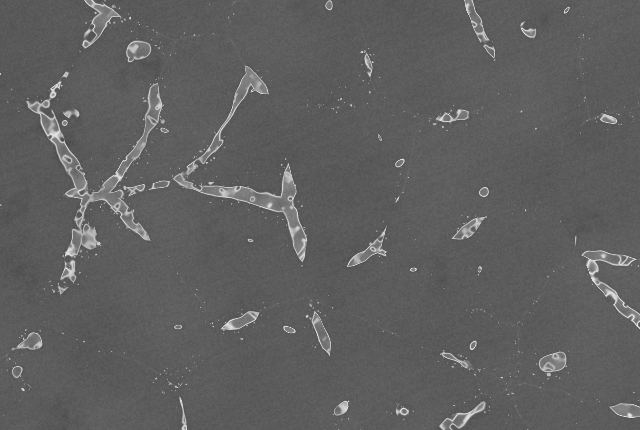
This texture is drawn by a WebGL 1 fragment shader. Its source:

```glsl
precision highp float;
// Electron micrograph of a grey alloy: pale, bright-rimmed precipitates grow
// along the warped edges of Voronoi grains, with spongy islands, small oval
// grains and swarms of fine specks over a softly mottled, grainy matrix.

uniform vec2 u_resolution;

// Tones
const float MATRIX_TONE = 0.361;
const float FILL_TONE = 0.465;
const float RIM_TONE = 0.80;
const float SPECK_TONE = 0.72;
const float GRAIN_CONTRAST = 0.046;
const float MOTTLE_CONTRAST = 0.05;
// Sizes, in canvas heights
const float GRAIN_SIZE = 0.29;
const float MAX_HALF_WIDTH = 0.015;
const float RIM_WIDTH = 0.0017;
const float HALO_WIDTH = 0.004;
// Share of the grain edges left without precipitate
const float BARE_LEVEL = 0.61;

vec2 hash2(vec2 p) {
  vec3 q = fract(p.xyx * vec3(0.1031, 0.1030, 0.0973));
  q += dot(q, q.yzx + 33.33);
  return fract((q.xx + q.yz) * q.zy);
}

// Two independent channels of value noise
vec2 noise2(vec2 p) {
  vec2 i = floor(p), f = fract(p);
  f = f * f * (3.0 - 2.0 * f);
  return mix(mix(hash2(i), hash2(i + vec2(1.0, 0.0)), f.x),
             mix(hash2(i + vec2(0.0, 1.0)), hash2(i + 1.0), f.x), f.y);
}

float noise(vec2 p) { return noise2(p).x; }

float fbm(vec2 p) {
  return 0.55 * noise(p) + 0.3 * noise(p * 2.1 + 7.3) + 0.15 * noise(p * 4.3 + 3.1);
}

mat2 rotation(float a) { return mat2(cos(a), -sin(a), sin(a), cos(a)); }

// Distance to the nearest Voronoi edge, in cell units
float edgeDistance(vec2 p) {
  vec2 cell = floor(p), nearest = vec2(0.0), nearestId = vec2(0.0);
  float best = 9.0;
  for (int j = -1; j <= 1; j++)
  for (int i = -1; i <= 1; i++) {
    vec2 id = cell + vec2(float(i), float(j));
    vec2 r = id + hash2(id + 11.0) - p;
    if (dot(r, r) < best) { best = dot(r, r); nearest = r; nearestId = id; }
  }
  float edge = 9.0;
  for (int j = -2; j <= 2; j++)
  for (int i = -2; i <= 2; i++) {
    vec2 id = nearestId + vec2(float(i), float(j));
    vec2 r = id + hash2(id + 11.0) - p;
    vec2 gap = r - nearest;
    if (dot(gap, gap) > 1e-4) edge = min(edge, dot(0.5 * (r + nearest), normalize(gap)));
  }
  return edge;
}

// Distance to randomly turned ellipses, one at most per grid cell
float scatter(vec2 p, float size, float density, float rMin, float rMax, float seed) {
  vec2 g = p / size, cell = floor(g);
  float best = 1.0;
  for (int j = -1; j <= 1; j++)
  for (int i = -1; i <= 1; i++) {
    vec2 id = cell + vec2(float(i), float(j));
    vec2 place = hash2(id + seed), kind = hash2(id + seed + 57.0);
    if (kind.x < density) {
      vec2 q = rotation(6.283 * fract(place.x * 7.0 + place.y)) * (g - id - place) * size;
      q.y *= mix(1.1, 1.9, place.x);
      float presence = min((density - kind.x) * 12.0, 1.0);
      best = min(best, length(q) - mix(rMin, rMax, kind.y * kind.y) * presence);
    }
  }
  return best;
}

float cover(float d) {
  float soft = 0.75 / u_resolution.y;
  return 1.0 - smoothstep(-soft, soft, d);
}

void main() {
  vec2 p = gl_FragCoord.xy / u_resolution.y + 3.0;

  // Matrix: mottling, faint polishing lines, dark smudges, sensor grain
  float tone = MATRIX_TONE + MOTTLE_CONTRAST * (fbm(p * 5.0) - 0.5);
  tone += 0.012 * (noise(rotation(0.35) * p * vec2(9.0, 160.0)) - 0.5);
  tone -= 0.05 * smoothstep(0.68, 0.85, fbm(p * 6.0 + 40.0)) * noise(p * 60.0);

  // Precipitates along the grain edges, swelling and fading with noise
  vec2 bent = p + 0.055 * (noise2(p * 6.0) - 0.5) + 0.013 * (noise2(p * 23.0) - 0.5);
  float edge = edgeDistance(bent / GRAIN_SIZE) * GRAIN_SIZE;
  float growth = noise(rotation(0.6) * p * 9.0 + 5.0) - BARE_LEVEL;
  float width = min(0.08 * growth, MAX_HALF_WIDTH) + 0.008 * (noise(p * 45.0) - 0.5);
  float body = edge - width;

  // Spongy islands and pores
  vec2 ragged = p + 0.016 * (noise2(p * 28.0 + 9.0) - 0.5);
  body = min(body, scatter(ragged, 0.3, 0.45, 0.02, 0.036, 21.0));
  float poreLevel = mix(0.08, 0.36, smoothstep(0.4, 0.7, noise(p * 5.0 + 17.0)));
  body = max(body, (poreLevel - noise(rotation(0.9) * p * 72.0)) * 0.014);

  // Speck swarms near precipitates and strung along the grain edges
  float patchy = smoothstep(0.35, 0.7, noise(p * 8.0 + 31.0));
  float swarm = 0.55 * patchy * exp(-max(body, 0.0) / 0.014);
  float strung = 0.3 * exp(-edge / 0.007) * smoothstep(0.3, 0.6, noise(p * 6.0 + 13.0));
  float fine = scatter(rotation(0.5) * p, 0.010, swarm + strung + 0.008, 0.0011, 0.0024, 3.0);
  float coarse = scatter(rotation(1.1) * p, 0.017, 0.7 * swarm + 0.2 * strung, 0.0018, 0.0052, 71.0);
  tone += 0.07 * exp(-edge / 0.0014) * patchy * noise(p * 50.0);
  float speckTone = SPECK_TONE + 0.3 * (noise(p * 90.0) - 0.5);
  tone = mix(tone, speckTone, cover(min(fine, coarse)));

  // Precipitate bodies: dark halo, grey fill, bright uneven rim
  float solid = min(body, scatter(ragged, 0.15, 0.35, 0.008, 0.015, 43.0));
  tone -= 0.03 * exp(-max(solid, 0.0) / HALO_WIDTH);
  float rimOffset = (solid + RIM_WIDTH) / RIM_WIDTH;
  float rimTone = RIM_TONE + 0.24 * (noise(p * 32.0) - 0.5);
  float fill = FILL_TONE + 0.12 * (noise(p * 40.0 + 3.0) - 0.5);
  tone = mix(tone, mix(fill, rimTone, exp(-rimOffset * rimOffset)), cover(solid));

  tone += GRAIN_CONTRAST * (noise(p * 337.0) - 0.5);
  gl_FragColor = vec4(vec3(tone), 1.0);
}
```
